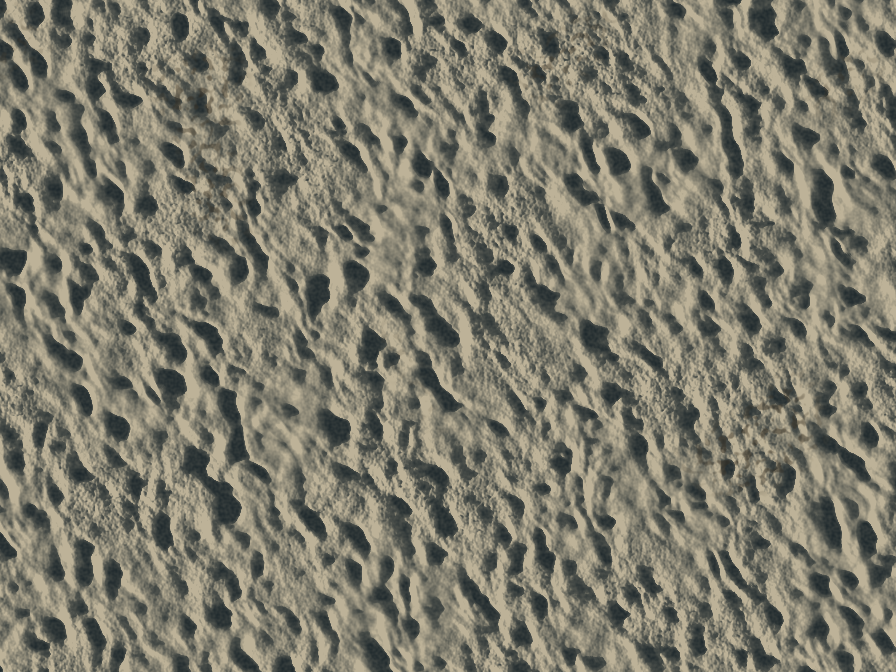
Give the GLSL for this texture, as a WebGL 1 fragment shader.

```glsl
precision highp float;
// Trampled beach sand seen from above under a low sun.
// A height field of slanted dimples, lumps, clods and grit is lit by its slope
// towards the sun, and a short march along the sun ray casts the shadows.

uniform vec2 u_resolution;

// Colours
const vec3 SHADE_COLOR = vec3(0.195, 0.225, 0.225);
const vec3 SUNLIT_COLOR = vec3(0.72, 0.68, 0.58);
const vec3 DEBRIS_COLOR = vec3(0.21, 0.18, 0.13);

// Sun
const vec2 SUN_DIR = vec2(-0.993, -0.12);  // towards the sun
const float SUN_TANGENT = 0.31;            // tangent of its elevation
const float SHADOW_REACH = 0.046;
const int SHADOW_STEPS = 16;
const float PENUMBRA = 0.001;

// Relief, in units of the canvas height
const vec2 GRAIN_ALONG = vec2(0.53, -0.848);  // mean long axis of the dimples
const float STRETCH = 0.74;
const float SWELL_HEIGHT = 0.004;
const float PIT_FREQ = 24.0;
const float PIT_DEPTH = 0.0098;
const float LUMP_FREQ = 28.0;
const float LUMP_HEIGHT = 0.0118;
const float CRUMB_FREQ = 49.0;
const float CRUMB_HEIGHT = 0.0062;
const float CLOD_FREQ = 88.0;
const float CLOD_HEIGHT = 0.0023;
const float GRIT_FREQ = 140.0;
const float GRIT_HEIGHT = 0.0011;

// Tone
const float FLAT_TONE = 0.655;
const float SLOPE_GAIN = 0.8;
const float EDGE_SHADE = 0.18;
const float DEEP_SHADE = -0.05;

vec2 hash2(vec2 p) {
  vec3 a = fract(p.xyx * vec3(0.1031, 0.1030, 0.0973));
  a += dot(a, a.yzx + 33.33);
  return fract((a.xx + a.yz) * a.zy);
}

vec2 gradientAt(vec2 cell) {
  float angle = 6.2832 * hash2(cell).x;
  return vec2(cos(angle), sin(angle));
}

// Gradient noise, about -0.7 to 0.7
float noise(vec2 p) {
  p += 64.0;
  vec2 i = floor(p), f = p - i;
  vec2 w = f * f * f * (f * (f * 6.0 - 15.0) + 10.0);
  vec2 e = vec2(1.0, 0.0);
  float low = mix(dot(gradientAt(i), f), dot(gradientAt(i + e), f - e), w.x);
  float high = mix(dot(gradientAt(i + e.yx), f - e.yx),
                   dot(gradientAt(i + 1.0), f - 1.0), w.x);
  return mix(low, high, w.y);
}

// Scattered oval dimples, one per cell, each turned its own way
float pits(vec2 p) {
  vec2 cell = floor(p), f = p - cell;
  float depth = 0.0;
  for (int y = -1; y <= 1; y++) {
    for (int x = -1; x <= 1; x++) {
      vec2 offset = vec2(float(x), float(y));
      vec2 id = cell + offset + 100.0;
      vec2 spot = hash2(id), kind = hash2(id + 57.0);
      vec2 d = offset + spot - f;
      float turn = 1.6 * (kind.x - 0.5);
      float c = cos(turn), s = sin(turn);
      d = vec2(c * d.x + s * d.y, c * d.y - s * d.x);
      d /= vec2(0.46, 0.76) * (0.65 + 0.6 * kind.y);
      float bowl = max(1.0 - dot(d, d), 0.0);
      depth += bowl * bowl * (0.4 + 0.6 * spot.x);
    }
  }
  return depth;
}

// Relief that casts shadows
float relief(vec2 p) {
  vec2 across = vec2(-GRAIN_ALONG.y, GRAIN_ALONG.x);
  vec2 q = vec2(dot(p, across), STRETCH * dot(p, GRAIN_ALONG));
  float swell = noise(q * vec2(8.0, 5.0) + 9.0);
  float bend = noise(p * 14.0 + 41.0);
  q += 0.015 * vec2(bend, swell);
  float h = SWELL_HEIGHT * swell - PIT_DEPTH * pits(q * PIT_FREQ);
  h += LUMP_HEIGHT * noise(q * LUMP_FREQ + 3.7);
  h += CRUMB_HEIGHT * noise(mix(p.yx, q, 0.9) * CRUMB_FREQ + 17.3);
  float clodded = clamp(1.0 + 2.0 * bend, 0.3, 1.7);
  return h + CLOD_HEIGHT * clodded * noise(q.yx * CLOD_FREQ + 6.1);
}

// Fine surface texture, rough in patches
float grit(vec2 p) {
  float rough = max(1.0 + 2.2 * noise(p * 6.0 + 31.0), 0.25);
  return GRIT_HEIGHT * rough * (noise(p * GRIT_FREQ) + 0.45 * noise(p.yx * GRIT_FREQ * 1.8));
}

// Height by which the sand towards the sun covers the sun ray
float sunCover(vec2 p, float ground) {
  float cover = -1.0;
  for (int i = 1; i <= SHADOW_STEPS; i++) {
    float reach = SHADOW_REACH * pow(float(i) / float(SHADOW_STEPS), 1.4);
    cover = max(cover, relief(p + SUN_DIR * reach) - ground - SUN_TANGENT * reach);
  }
  return cover;
}

void main() {
  vec2 p = gl_FragCoord.xy / u_resolution.y;

  // Slope facing the sun
  float span = 0.0015;
  float fine = grit(p), ground = relief(p);
  vec2 ahead = p + SUN_DIR * span;
  float slope = (ground + fine - relief(ahead) - grit(ahead)) / span;

  // Direct light, shadow fill and sand grains
  float speckle = noise(p * 215.0) + 0.6 * noise(p * 97.0 + 5.0);
  float direct = clamp(FLAT_TONE + SLOPE_GAIN * slope + 0.15 * speckle, 0.22, 1.04);
  float cover = sunCover(p, ground + fine);
  float fill = mix(EDGE_SHADE, DEEP_SHADE, smoothstep(0.0, 0.005, cover));
  fill += 0.13 * speckle;
  float tone = mix(direct, fill, smoothstep(0.0, PENUMBRA, cover));
  vec3 color = mix(SHADE_COLOR, SUNLIT_COLOR, tone);

  // Sparse brown debris
  float patches = smoothstep(0.32, 0.52, noise(p * 3.5 + 12.4));
  float flecks = smoothstep(0.05, 0.35, noise(p * 85.0 + 8.0));
  color = mix(color, DEBRIS_COLOR, 0.5 * patches * flecks);

  gl_FragColor = vec4(color, 1.0);
}
```
